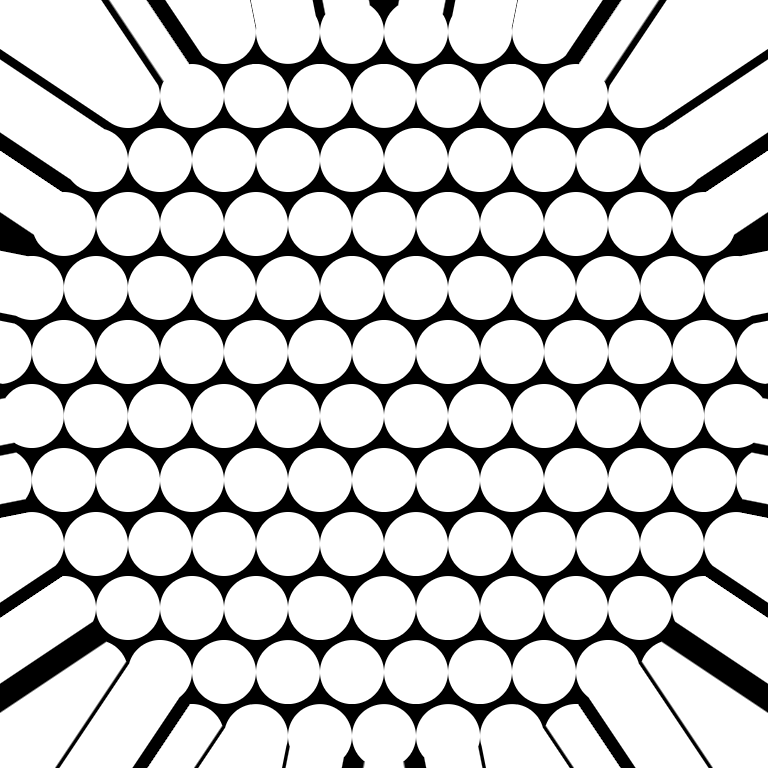
Write a WebGL 1 fragment shader that draws this pattern.

```glsl
precision highp float;
// Staggered white discs on black, stretched outward beyond a sixteen-sided frame.
uniform vec2 u_resolution;

const float PI = 3.14159265;

// Nearest point to p inside a regular 16-gon whose corners lie on the axes.
vec2 clampToPolygon(vec2 p, float inradius) {
  float sector = PI / 8.0;
  float angle = (floor(atan(p.y, p.x) / sector) + 0.5) * sector;
  vec2 normal = vec2(cos(angle), sin(angle));
  vec2 tangent = vec2(-normal.y, normal.x);
  float halfSide = inradius * tan(0.5 * sector);
  float outward = min(dot(p, normal), inradius);
  float along = clamp(dot(p, tangent), -halfSide, halfSide);
  return outward * normal + along * tangent;
}

// Signed distance to touching discs in brick order, in cell units.
float discDistance(vec2 grid) {
  float evenRow = 1.0 - mod(floor(grid.y), 2.0);
  grid.x += 0.5 * evenRow;
  return length(fract(grid) - 0.5) - 0.5;
}

void main() {
  float side = min(u_resolution.x, u_resolution.y);
  vec2 centered = (gl_FragCoord.xy - 0.5 * u_resolution) / side;

  // Everything past the frame repeats the frame's edge.
  vec2 framed = clampToPolygon(centered, 0.487);

  // Twelve rows fill the canvas; edges blend over one pixel.
  float cells = 12.0;
  float distanceToDisc = discDistance((framed + 0.5) * cells) / cells;
  float disc = clamp(0.5 - distanceToDisc * side, 0.0, 1.0);
  gl_FragColor = vec4(vec3(disc), 1.0);
}
```
